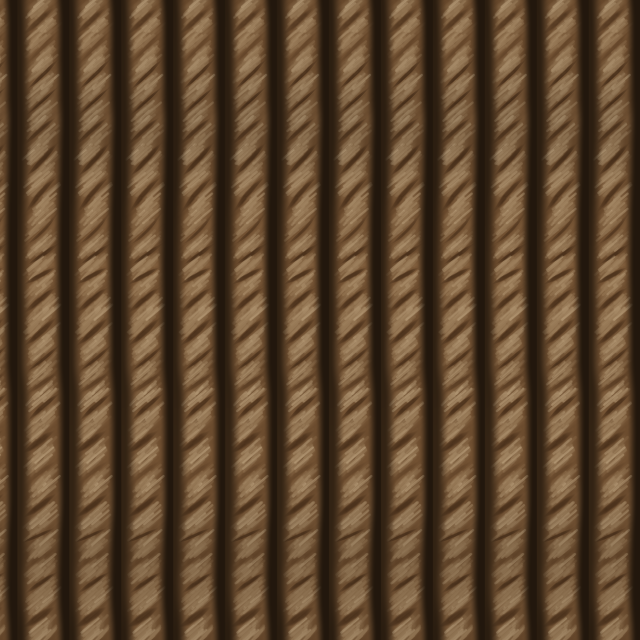
Reproduce this pattern procedurally as a three.js fragment shader.

```glsl
// Upright twisted fibre ropes in brushed browns, side by side over dark gaps.
varying vec2 vUv;

const float ROPES = 12.32;       // ropes across the canvas, counted from the right edge
const float AXIS = 0.47;         // rope centre within its cell
const float TWISTS = 1.87;       // strands per cell width of height
const float FIBRE_ANGLE = 0.82;

const vec3 GAP = vec3(0.135, 0.092, 0.050);
const vec3 SEAM = vec3(0.205, 0.142, 0.080);
const vec3 GROOVE = vec3(0.27, 0.175, 0.095);
const vec3 BARK = vec3(0.37, 0.255, 0.150);
const vec3 BODY = vec3(0.47, 0.34, 0.215);
const vec3 FIBRE = vec3(0.54, 0.425, 0.295);
const vec3 HIGHLIGHT = vec3(0.70, 0.60, 0.465);

float hash(vec2 p) {
  vec3 q = fract(p.xyx * vec3(0.1031, 0.1030, 0.0973));
  q += dot(q, q.yzx + 33.33);
  return fract((q.x + q.y) * q.z);
}

float noise(vec2 p) {
  vec2 i = floor(p), f = fract(p);
  f = f * f * (3.0 - 2.0 * f);
  vec2 e = vec2(0.0, 1.0);
  return mix(mix(hash(i), hash(i + e.yx), f.x),
             mix(hash(i + e.xy), hash(i + e.yy), f.x), f.y);
}

vec2 rotate(vec2 p, float a) {
  float c = cos(a), s = sin(a);
  return vec2(c * p.x + s * p.y, c * p.y - s * p.x);
}

// Running strand number along the twist; whole values lie in the grooves.
float twist(vec2 p) {
  float slope = mix(0.6, 0.95, p.y / ROPES);
  float wander = noise(vec2(p.y * 0.9, 4.0)) - 0.5;
  return (p.y - slope * p.x) * TWISTS + 0.9 * wander;
}

// Pale tuft in the middle of each strand.
float tuft(vec2 p) {
  float t = twist(p);
  float across = 1.0 - smoothstep(0.26, 0.44, abs(fract(t) - 0.5));
  float side = 1.0 - smoothstep(0.16, 0.28, abs(p.x));
  return across * side * mix(0.6, 1.0, hash(vec2(floor(t), 9.0)));
}

// Thin tapered dark stroke lying in some of the grooves.
float grooveStroke(vec2 p) {
  float t = twist(p);
  float id = floor(t + 0.5);
  float tilt = hash(vec2(id, 21.0)) - 0.5;
  float d = abs(t - id - 0.6 * tilt * p.x);
  float taper = 1.0 - smoothstep(0.08, 0.33, abs(p.x - 0.12 * tilt));
  float width = mix(0.04, 0.12, hash(vec2(id, 17.0))) * taper;
  float strength = smoothstep(0.1, 0.7, hash(vec2(id, 13.0)));
  return (1.0 - smoothstep(width * 0.4, width + 0.04, d)) * strength * taper;
}

// Scattered bristle strokes; each takes its tone from where its centre falls.
vec3 brush(vec3 col, vec2 p, vec2 cell, float angle, float seed) {
  vec2 q = rotate(p, angle);
  vec2 base = floor(q / cell);
  for (int j = -1; j <= 1; j++) {
    for (int i = -1; i <= 1; i++) {
      vec2 id = base + vec2(float(i), float(j));
      vec2 jitter = vec2(hash(id + seed), hash(id + seed + 37.0));
      vec2 centre = (id + jitter) * cell;
      float tone = hash(id + seed + 71.0);
      float reach = cell.x * mix(0.3, 0.75, tone);
      vec2 d = q - centre;
      d.x = max(abs(d.x) - reach, 0.0);
      float cover = 1.0 - smoothstep(0.2, 0.85, length(d) / cell.y);
      vec2 home = rotate(centre, -angle);
      float pale = smoothstep(0.25, 0.6, tuft(home));
      float inside = 1.0 - smoothstep(0.24, 0.36, abs(home.x));
      vec3 dry = mix(BARK, BODY, jitter.x);
      vec3 lit = mix(FIBRE, HIGHLIGHT, tone * tone);
      col = mix(col, mix(dry, lit, pale), cover * inside * mix(0.2, 0.75, pale * jitter.y));
    }
  }
  return col;
}

vec3 ropeColor(vec2 p) {
  float mottle = noise(p * vec2(5.0, 2.5) + 11.0);
  vec3 col = mix(BARK, BODY, mottle);
  col = mix(col, FIBRE, 0.65 * tuft(p));
  col = brush(col, p, vec2(0.22, 0.050), FIBRE_ANGLE, 3.0);
  col = mix(col, GROOVE, 0.85 * grooveStroke(p));
  col = brush(col, p, vec2(0.30, 0.042), FIBRE_ANGLE - 0.12, 131.0);
  col = mix(col, GROOVE, 0.45 * grooveStroke(p));
  return col * mix(0.9, 1.06, noise(vec2(p.y * 0.6, 27.0)));
}

// Soft rope outline that drifts a little with height.
float ropeMask(float x, float y) {
  float drift = 0.06 * (noise(vec2(y * 1.1, 41.0)) - 0.5);
  return smoothstep(0.05, 0.29, x + drift) * (1.0 - smoothstep(0.72, 0.92, x + drift));
}

void main() {
  float x = fract((vUv.x - 1.0) * ROPES);
  float y = vUv.y * ROPES;
  float seam = smoothstep(0.0, 0.03, x) * (1.0 - smoothstep(0.3, 0.9, x));
  vec3 gap = mix(GAP, SEAM, seam * mix(0.35, 1.0, noise(vec2(y * 0.8, 53.0))));
  vec3 col = mix(gap, ropeColor(vec2(x - AXIS, y)), ropeMask(x, y));
  gl_FragColor = vec4(col, 1.0);
}
```
